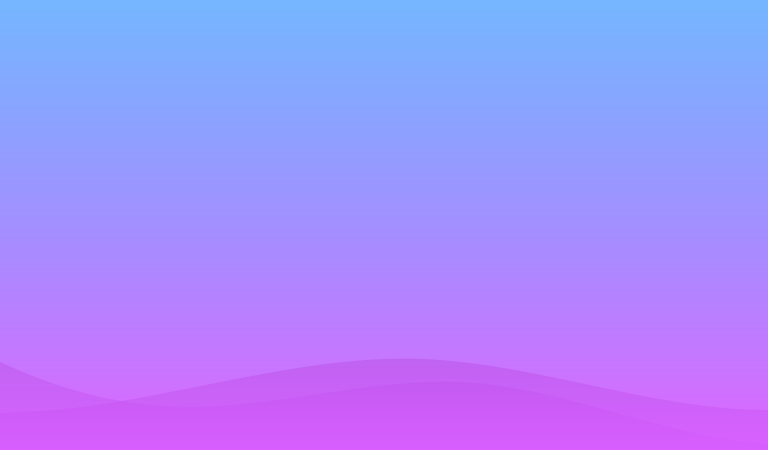
This background is drawn by a WebGL 2 fragment shader. Its source:

```glsl
#version 300 es
precision highp float;
// Blue to violet vertical gradient with two translucent waves along the bottom.

#define SKY_TOP vec3(0.46, 0.715, 1.0)
#define SKY_SLOPE vec3(0.29, -0.29, 0.0)
#define SKY_CURVE vec3(0.13, -0.03, 0.0)
#define WAVE_CREST vec3(0.73, 0.31, 0.90)
#define WAVE_BASE vec3(0.835, 0.36, 1.0)
#define WAVE_TOP 0.20
#define BROAD_ALPHA 0.50
#define LOW_ALPHA 0.45

uniform vec2 u_resolution;
out vec4 fragColor;

// Height of the broad hill: one long rise and one long fall.
float broadWave(float x) {
    float rise = 0.120 * smoothstep(0.0, 0.527, x);
    float fall = 0.114 * smoothstep(0.527, 1.0, x);
    return 0.083 + rise - fall;
}

// Height of the low swell: parabolic slope, shallow trough, crest, descent.
float lowWave(float x) {
    float slope = max(1.0 - x / 0.247, 0.0);
    float rise = 0.056 * smoothstep(0.247, 0.58, x);
    float fall = 0.141 * smoothstep(0.58, 1.03, x);
    return 0.096 + 0.100 * slope * slope + rise - fall;
}

// Coverage below a wave edge, softened over one pixel.
float below(float height, float y) {
    return clamp((height - y) * u_resolution.y + 0.5, 0.0, 1.0);
}

void main() {
    vec2 uv = gl_FragCoord.xy / u_resolution;

    // Sky: the blend quickens slightly towards the bottom.
    float depth = 1.0 - uv.y;
    vec3 color = SKY_TOP + depth * (SKY_SLOPE + depth * SKY_CURVE);

    // Waves: darker at the crest, melting into the sky at the base.
    vec3 waveColor = mix(WAVE_BASE, WAVE_CREST, clamp(uv.y / WAVE_TOP, 0.0, 1.0));
    color = mix(color, waveColor, BROAD_ALPHA * below(broadWave(uv.x), uv.y));
    color = mix(color, waveColor, LOW_ALPHA * below(lowWave(uv.x), uv.y));

    fragColor = vec4(color, 1.0);
}
```
